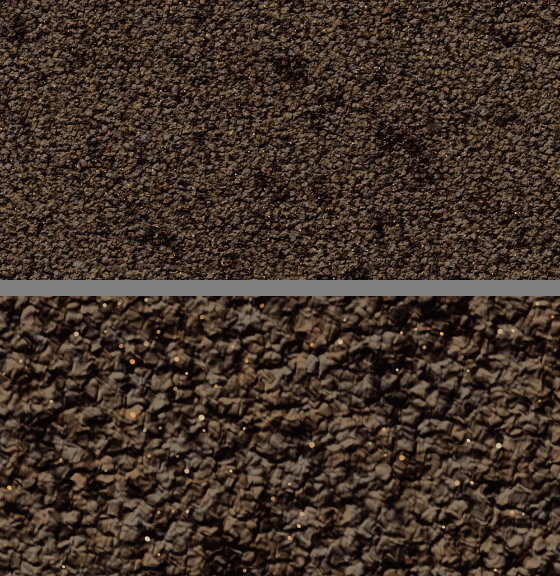
Top, the full canvas; bottom, a detail of the centre.
A Shadertoy shader for this texture:

```glsl
// Dark crumbly soil: three sizes of rounded crumbs are stacked into a height
// field, lit from above, then coloured by an earth ramp from gaps to crests.
// Rare clods, dark pits and golden mineral flecks break up the surface.

#define CRUMB_SCALE 50.0    // large crumbs per canvas height
#define FLECK_SCALE 60.0    // fleck cells per canvas height
#define FLECK_SHARE 0.10    // part of the cells holding a fleck
#define CLOD_SCALE 9.0      // clod cells per canvas height
#define CLOD_SHARE 0.16     // part of the cells holding a clod
#define LIGHT_DIR vec2(-0.35, 0.94)
#define LIGHT_STEP 0.004    // distance over which slope is measured
#define RELIEF 5.8          // strength of the directional light
#define OCCLUSION 4.6       // darkening of low places
#define CONTRAST 1.95       // steepness of the tone curve
#define SAMPLES 2           // antialiasing samples per axis

vec3 hash32(vec2 p) {
    vec3 q = fract(p.xyx * vec3(0.1031, 0.1030, 0.0973));
    q += dot(q, q.yxz + 33.33);
    return fract((q.xxy + q.yzz) * q.zyx);
}

float noise(vec2 p) {
    vec2 cell = floor(p), f = fract(p);
    f = f * f * (3.0 - 2.0 * f);
    float low = mix(hash32(cell).x, hash32(cell + vec2(1, 0)).x, f.x);
    float high = mix(hash32(cell + vec2(0, 1)).x, hash32(cell + 1.0).x, f.x);
    return mix(low, high, f.y);
}

// Highest of the randomly placed domes around p, from 0 to 1.
float domes(vec2 p) {
    vec2 cell = floor(p);
    float top = 0.0;
    for (int y = -1; y <= 1; y++)
    for (int x = -1; x <= 1; x++) {
        vec2 id = cell + vec2(x, y);
        vec3 rnd = hash32(id);
        vec2 d = p - id - rnd.xy;
        float radius = mix(0.55, 0.95, rnd.z);
        float peak = mix(0.5, 1.0, fract(rnd.z * 7.3 + rnd.x));
        top = max(top, peak * (1.0 - dot(d, d) / (radius * radius)));
    }
    return top;
}

// Sparse larger lumps, kept inside their own cells.
float clods(vec2 p) {
    p *= CLOD_SCALE;
    vec2 id = floor(p) + 71.0;
    vec3 rnd = hash32(id);
    vec2 d = fract(p) - mix(vec2(0.25), vec2(0.75), rnd.xy);
    float radius = mix(0.09, 0.2, hash32(id + 19.0).x);
    float dome = max(0.0, 1.0 - dot(d, d) / (radius * radius));
    return step(rnd.z, CLOD_SHARE) * sqrt(dome);
}

float soilHeight(vec2 p) {
    vec2 warp = vec2(noise(p * 95.0), noise(p * 95.0 + 40.0)) - 0.5;
    p += 0.008 * warp;
    return 0.5 * domes(p * CRUMB_SCALE)
         + 0.3 * domes(p * CRUMB_SCALE * 1.8 + 13.7)
         + 0.2 * domes(p * CRUMB_SCALE * 3.2 + 31.1)
         + 0.13 * clods(p);
}

// Earth colours, spaced by how much of the surface each one covers.
vec3 earthRamp(float t) {
    vec3 col = mix(vec3(0.03, 0.015, 0.012), vec3(0.09, 0.05, 0.04), clamp(t / 0.14, 0.0, 1.0));
    col = mix(col, vec3(0.20, 0.14, 0.11), clamp((t - 0.14) / 0.285, 0.0, 1.0));
    col = mix(col, vec3(0.31, 0.23, 0.17), clamp((t - 0.425) / 0.27, 0.0, 1.0));
    col = mix(col, vec3(0.39, 0.32, 0.26), clamp((t - 0.695) / 0.195, 0.0, 1.0));
    return mix(col, vec3(0.54, 0.46, 0.37), clamp((t - 0.89) / 0.11, 0.0, 1.0));
}

// Adds small bright mineral flecks, from pale to golden.
vec3 addFlecks(vec3 col, vec2 p) {
    p *= FLECK_SCALE;
    vec2 id = floor(p) + 137.0;
    vec3 rnd = hash32(id), look = hash32(id + 53.0);
    vec2 d = fract(p) - mix(vec2(0.27), vec2(0.73), rnd.xy);
    d.x += 0.4 * d.y * (look.z - 0.5);
    float radius = mix(0.12, 0.25, look.x * look.x);
    float mask = step(rnd.z, FLECK_SHARE) * (1.0 - smoothstep(radius * 0.7, radius, length(d)));
    vec3 mineral = mix(vec3(0.88, 0.80, 0.66), vec3(0.88, 0.60, 0.27), look.y);
    return mix(col, mineral, mask * mix(0.65, 1.0, look.z));
}

vec3 soil(vec2 p) {
    float height = soilHeight(p);
    float slope = height - soilHeight(p + LIGHT_DIR * LIGHT_STEP);
    float pit = smoothstep(0.74, 0.95, noise(p * 14.0 + 5.0));
    float tone = OCCLUSION * (height - 0.46) + RELIEF * slope - 1.2 * pit;
    tone += 1.1 * (noise(p * 75.0 + 9.0) - 0.5) + 0.4 * (noise(p * 5.0) - 0.5);

    vec3 col = earthRamp(1.0 / (1.0 + exp(-CONTRAST * tone)));
    float grey = clamp(noise(p * 42.0 + 3.0) + 0.5 * clods(p), 0.0, 1.0);
    col *= mix(vec3(1.05, 0.98, 0.89), vec3(0.95, 1.01, 1.10), grey);
    return addFlecks(col, p);
}

void mainImage(out vec4 fragColor, in vec2 fragCoord) {
    vec3 sum = vec3(0.0);
    for (int y = 0; y < SAMPLES; y++)
    for (int x = 0; x < SAMPLES; x++) {
        vec2 offset = (vec2(x, y) + 0.5) / float(SAMPLES) - 0.5;
        sum += soil((fragCoord + offset) / iResolution.y);
    }
    fragColor = vec4(sum / float(SAMPLES * SAMPLES), 1.0);
}
```
